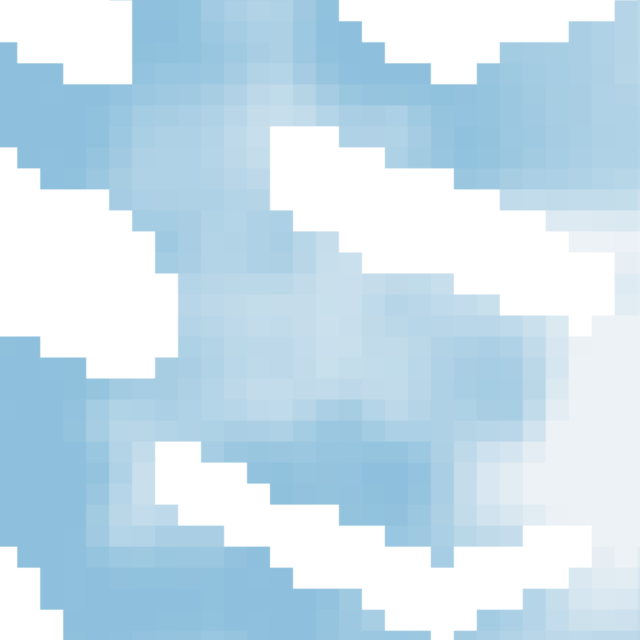
Reproduce this texture procedurally as a Shadertoy shader.

```glsl
// Soft blue mosaic broken by stepped white gaps, like pale coarse-tiled ice.
// Bent, staggered capsules cut the gaps; smooth noise tints the blue tiles.
// Every tile takes one colour, and neighbouring tiles blend at thin edges.

const vec2 TILES = vec2(27.85, 30.45);
const vec2 TILE_SHIFT = vec2(0.25, 0.56);
const vec3 DEEP_BLUE = vec3(0.555, 0.752, 0.865);
const vec3 PALE_BLUE = vec3(0.93, 0.95, 0.965);
const vec3 WHITE = vec3(1.0);

float hash(vec2 p) {
    return fract(sin(dot(p, vec2(127.1, 311.7))) * 43758.5453);
}

float valueNoise(vec2 p) {
    vec2 cell = floor(p);
    vec2 f = fract(p);
    f = f * f * (3.0 - 2.0 * f);
    float low = mix(hash(cell), hash(cell + vec2(1.0, 0.0)), f.x);
    float high = mix(hash(cell + vec2(0.0, 1.0)), hash(cell + 1.0), f.x);
    return mix(low, high, f.y);
}

// Distance to a horizontal bar with round ends
float barDistance(vec2 p, vec2 center, float halfLength, float radius) {
    vec2 d = p - center;
    d.x -= clamp(d.x, -halfLength, halfLength);
    return length(d) - radius;
}

// Two staggered columns of gaps, sloping down into a shallow valley
float gapDistance(vec2 p, float slope, float rowStep) {
    float nearest = 1.0;
    for (int j = 0; j < 3; j++) {
        float row = float(j);
        float middle = 1.0 - abs(row - 1.0);
        float valley = 0.7 + 0.2 * middle;
        vec2 bent = vec2(p.x, p.y - slope * abs(p.x - valley));
        float y = 0.06 + rowStep * row;
        float blunt = barDistance(bent, vec2(0.0, y - 0.31),
                                  0.13 * min(row, 1.0), 0.10 + 0.045 * middle);
        float slender = barDistance(bent, vec2(0.575 + 0.11 * row, y),
                                    0.28 - 0.08 * row, 0.055 + 0.028 * row * row);
        nearest = min(nearest, min(blunt, slender));
    }
    return nearest;
}

// Cloudy paleness, rising toward the right side
float paleness(vec2 p) {
    float cloud = 0.75 * valueNoise(p * 5.5 + 3.7) + 0.25 * valueNoise(p * 11.0 + 9.2);
    float side = smoothstep(0.66, 1.0, p.x);
    return 0.68 * smoothstep(0.28, 0.9, cloud) + side * (0.3 + 0.35 * cloud);
}

vec3 tileColor(vec2 id) {
    vec2 p = (id + 0.5 - TILE_SHIFT) / TILES;
    float ragged = 0.035 * (valueNoise(p * 14.0) - 0.5);
    if (gapDistance(p, 0.42, 0.49) + ragged < 0.0) return WHITE;
    float grain = 0.03 * (hash(id + 0.5) - 0.5);
    return mix(DEEP_BLUE, PALE_BLUE, clamp(paleness(p) + grain, 0.0, 1.0));
}

void mainImage(out vec4 fragColor, in vec2 fragCoord) {
    vec2 grid = fragCoord / iResolution.xy * TILES + TILE_SHIFT - 0.5;
    vec2 id = floor(grid);

    // Blend the four nearest tiles across a narrow seam
    vec2 seam = max(TILES / iResolution.xy, vec2(0.02));
    vec2 blend = smoothstep(0.5 - seam, 0.5 + seam, fract(grid));
    vec3 lower = mix(tileColor(id), tileColor(id + vec2(1.0, 0.0)), blend.x);
    vec3 upper = mix(tileColor(id + vec2(0.0, 1.0)), tileColor(id + 1.0), blend.x);
    fragColor = vec4(mix(lower, upper, blend.y), 1.0);
}
```
